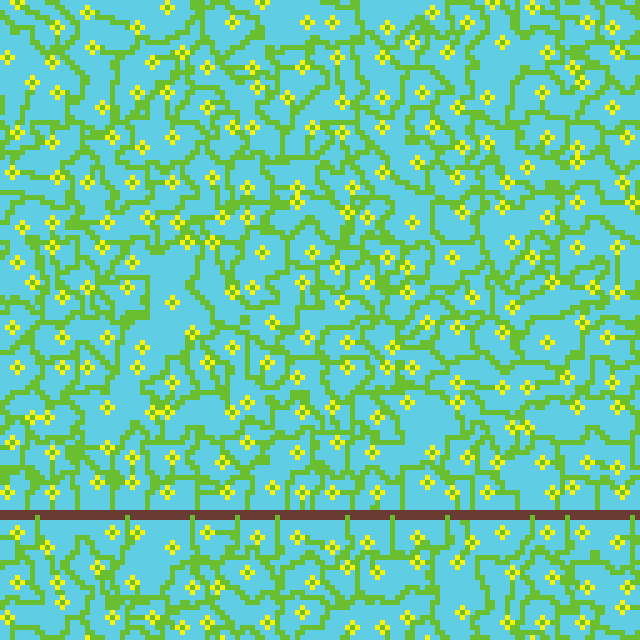
A WebGL 1 fragment shader for this pattern:

```glsl
precision highp float;
// Blocky climbing vines with four-petalled flowers and a wooden beam on a sky blue ground.
uniform vec2 u_resolution;

float hash(vec2 p) {
  return fract(sin(dot(p, vec2(127.1, 311.7))) * 4375.85);
}

// Keeps a row clear of the beam at rows 24 and 25.
float avoidBeam(float y) {
  return y > 25.5 ? max(y, 29.0) : min(y, 21.0);
}

// One flower per block of 8 x 8 cells.
vec2 flowerCell(vec2 block) {
  vec2 jitter = vec2(hash(block), hash(block + 41.3));
  vec2 cell = block * 8.0 + vec2(1.0, 2.0) + floor(jitter * 6.0);
  return vec2(cell.x, avoidBeam(cell.y));
}

float blockGroup(vec2 block) {
  return floor(hash(block + 87.6) * 4.0);
}

// Group of the nearest flower: equal neighbours merge into larger regions.
float regionGroup(vec2 cell) {
  cell.y = avoidBeam(cell.y);
  vec2 home = floor(cell / 8.0);
  vec2 warped = cell + 1.1 * sin(cell.yx * 0.55 + vec2(0.0, 2.0))
                     + 0.6 * sin(cell.yx * 1.1 + cell * 0.3);
  float nearest = 1e5;
  float group = 0.0;
  for (int j = -1; j <= 1; j++) {
    for (int i = -1; i <= 1; i++) {
      vec2 block = home + vec2(float(i), float(j));
      vec2 d = warped - flowerCell(block);
      float dist = dot(d, d);
      if (dist < nearest) {
        nearest = dist;
        group = blockGroup(block);
      }
    }
  }
  return group;
}

// Direction from a block to one of its four neighbours.
vec2 stalkStep(vec2 block) {
  float k = floor(hash(block + 19.7) * 4.0);
  return k < 2.0 ? vec2(2.0 * k - 1.0, 0.0) : vec2(0.0, 2.0 * k - 5.0);
}

// Edge-connected staircase line from a to b.
bool onStairs(vec2 cell, vec2 a, vec2 b) {
  vec2 d = b - a;
  vec2 q = cell - a;
  float side = q.x * d.y - q.y * d.x;
  float reach = 0.5 * (abs(d.x) + abs(d.y));
  float along = dot(q, d);
  return side >= -reach && side < reach && along >= 0.0 && along <= dot(d, d);
}

void main() {
  vec3 sky = vec3(0.373, 0.804, 0.89);
  vec3 leaf = vec3(0.412, 0.749, 0.188);
  vec3 petal = vec3(0.99, 0.955, 0.02);
  vec3 wood = vec3(0.41, 0.23, 0.195);

  vec2 cell = floor(gl_FragCoord.xy / u_resolution * 128.0);

  // Vines follow the borders between regions.
  float group = regionGroup(cell);
  bool vine = group != regionGroup(cell + vec2(1.0, 0.0))
           || group != regionGroup(cell + vec2(0.0, 1.0))
           || group != regionGroup(cell + vec2(1.0, 1.0));

  // Stalks and flowers of the surrounding blocks.
  vec2 home = floor(cell / 8.0);
  bool stalk = false;
  float flowerDist = 9.0;
  for (int j = -1; j <= 1; j++) {
    for (int i = -1; i <= 1; i++) {
      vec2 block = home + vec2(float(i), float(j));
      vec2 flower = flowerCell(block);
      vec2 target = flowerCell(block + stalkStep(block));
      if (hash(block + 63.1) < 0.55 && blockGroup(block) == group
          && onStairs(cell, flower, target)) stalk = true;
      vec2 d = abs(cell - flower);
      flowerDist = min(flowerDist, d.x + d.y);
    }
  }

  vec3 color = vine || stalk ? leaf : sky;
  if (flowerDist < 1.5) color = flowerDist < 0.5 ? leaf : petal;

  // Wooden beam, with vine tips reaching into its lower row.
  if (cell.y == 25.0 || (cell.y == 24.0 && !vine)) color = wood;

  gl_FragColor = vec4(color, 1.0);
}
```
